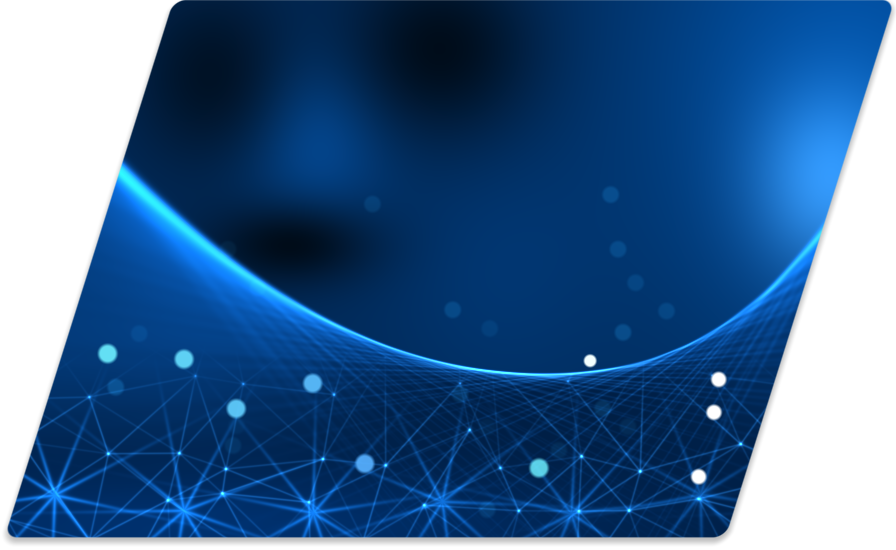
Write a WebGL 1 fragment shader that draws this background.

```glsl
precision highp float;
// A slanted, rounded panel on white holding a deep blue blurred backdrop.
// Tangents of a sagging curve weave a luminous sheet; below it lie a jittered
// network, star-shaped ray hubs and soft round lights, all from formulas.

uniform vec2 u_resolution;

#define ASPECT 1.6306
#define SLANT 0.315
#define CORNER 0.022
#define SAG_POINT vec2(0.987, 0.32)
#define STRANDS 64
#define HUBS 7
#define FAINT_LIGHTS 20
#define CELL 0.125
#define NAVY vec3(0.003, 0.165, 0.35)
#define AZURE vec3(0.06, 0.42, 0.82)
#define CYAN vec3(0.42, 0.93, 1.0)

float hash(vec2 p) {
  return fract(sin(dot(p, vec2(127.1, 311.7))) * 43758.55);
}

float blob(vec2 p, vec2 center, vec2 radius) {
  vec2 v = (p - center) / radius;
  return exp(-dot(v, v));
}

// Signed distance to the slanted panel
float panel(vec2 p) {
  vec2 q = vec2((abs(p.x - SLANT * p.y - 0.657) - 0.656) * 0.954,
                abs(p.y - 0.5115) - 0.4885) + CORNER;
  return min(max(q.x, q.y), 0.0) + length(max(q, 0.0)) - CORNER;
}

// Sagging curve, steeper on its right, and its slope
float sag(float x) {
  return x < 0.0 ? 0.64 * x * x : x * x * (0.5 + x);
}

float sagSlope(float x) {
  return x < 0.0 ? 1.28 * x : x * (1.0 + 3.0 * x);
}

vec3 backdrop(vec2 p) {
  vec3 c = NAVY;
  c += vec3(0.01, 0.13, 0.25) * blob(p, vec2(0.57, 0.75), vec2(0.13, 0.15));
  c += vec3(0.0, 0.04, 0.08) * blob(p, vec2(0.9, 0.5), vec2(0.2, 0.25));
  c += vec3(0.0, 0.16, 0.31) * blob(p, vec2(1.56, 0.85), vec2(0.4, 0.5));
  c += vec3(0.2, 0.3, 0.37) * blob(p, vec2(1.51, 0.67), vec2(0.14, 0.17));
  c *= 1.0 - 0.72 * blob(p, vec2(0.8, 0.91), vec2(0.17, 0.16));
  c *= 1.0 - 0.6 * blob(p, vec2(0.39, 0.86), vec2(0.15, 0.17));
  c *= 1.0 - 0.75 * blob(p, vec2(0.53, 0.555), vec2(0.15, 0.075));
  return c;
}

// Strands tangent to the curve, blurred toward both ends
float strands(vec2 v) {
  float sum = 0.0;
  for (int i = 0; i < STRANDS; i++) {
    float k = float(i);
    float t = mix(-1.0, 0.66, (k + hash(vec2(k, 3.0))) / float(STRANDS));
    float m = sagSlope(t);
    float d = (v.y - sag(t) - m * (v.x - t)) / sqrt(1.0 + m * m);
    float w = 0.002 + 0.011 * smoothstep(0.25, 0.85, abs(v.x));
    float fade = exp(-3.2 * abs(v.x - t)) * (0.5 + hash(vec2(k, 8.0)));
    sum += fade * exp(-d * d / (w * w));
  }
  return sum;
}

vec2 node(vec2 id) {
  return id + 0.1 + 0.8 * vec2(hash(id), hash(id + 41.0));
}

float link(vec2 p, vec2 a, vec2 b) {
  vec2 ab = b - a;
  float d = length(p - a - ab * clamp(dot(p - a, ab) / dot(ab, ab), 0.0, 1.0));
  return exp(-d * d / 0.00025) * (0.25 + 0.75 * hash(floor((a + b) * 50.0)));
}

// Jittered grid of nodes linked to their neighbours
float network(vec2 p) {
  vec2 id = floor(p);
  vec2 home = node(id);
  vec2 dir = vec2(1.0, 0.0);
  float sum = 0.0;
  for (int i = 0; i < 4; i++) {
    vec2 turn = vec2(-dir.y, dir.x);
    vec2 side = node(id + dir);
    sum += link(p, home, side) + link(p, home, node(id + dir + turn));
    sum += link(p, side, node(id + turn));
    dir = turn;
  }
  return sum + 1.6 * exp(-dot(p - home, p - home) / 0.0012);
}

// Row of hubs throwing straight rays along the bottom
float hubs(vec2 p) {
  float sum = 0.0;
  for (int i = 0; i < HUBS; i++) {
    float k = float(i);
    vec2 v = p - vec2(0.1 + 0.235 * k, 0.065 + 0.04 * hash(vec2(k, 5.0)));
    float r = length(v);
    float d = r * abs(sin(4.5 * atan(v.y, v.x + 0.00001) + 6.0 * hash(vec2(k, 2.0)))) / 4.5;
    sum += exp(-d * d / 0.000012 - 9.0 * r) * (1.0 - 0.1 * k);
  }
  return sum;
}

float light(vec2 p, vec2 center, float radius) {
  return 1.0 - smoothstep(radius * 0.7, radius * 1.15, length(p - center));
}

void main() {
  vec2 p = gl_FragCoord.xy / u_resolution * vec2(ASPECT, 1.0);
  float pixel = 1.0 / u_resolution.y;
  vec2 v = p - SAG_POINT;
  float depth = sag(v.x) - v.y;
  float ends = smoothstep(0.1, 0.75, abs(v.x));
  float below = smoothstep(-0.003 - 0.018 * ends, 0.004 + 0.018 * ends, depth);

  // Backdrop and the darker space under the sheet
  vec3 under = mix(vec3(0.0, 0.12, 0.27), vec3(0.01, 0.22, 0.46), ends * smoothstep(0.1, 0.4, p.y));
  under += vec3(0.0, 0.07, 0.16) * blob(p, vec2(0.35, 0.04), vec2(0.7, 0.1));
  vec3 color = mix(backdrop(p), under, below);

  // Glowing sheet and its strands
  float sheet = below * exp(-max(depth, 0.0) / (0.008 + 0.1 * ends));
  color += AZURE * sheet * (0.22 + 0.35 * ends);
  float weave = strands(v) * mix(0.26, 0.12, ends);
  color += AZURE * min(weave, 1.2) + vec3(0.28, 0.3, 0.2) * min(weave * weave, 1.0) * (1.0 - 0.7 * ends);

  // Network and hubs
  float low = below * (1.0 - smoothstep(0.2, 0.38, p.y));
  color += vec3(0.12, 0.32, 0.5) * network(p / CELL) * low * 0.55;
  color += vec3(0.1, 0.48, 0.85) * hubs(p) * low * 0.85;

  // Faint scattered lights
  for (int i = 0; i < FAINT_LIGHTS; i++) {
    float k = float(i);
    vec2 c = vec2(0.15 + 1.15 * hash(vec2(k, 1.0)), 0.05 + 0.6 * hash(vec2(k, 7.0)));
    color += vec3(0.06, 0.2, 0.25) * light(p, c, 0.016) * (0.1 + 0.5 * hash(vec2(k, 9.0)));
  }

  // Zigzag of cyan lights, then a falling arc of white ones
  for (int i = 0; i < 5; i++) {
    float k = float(i);
    float flip = 1.0 - 2.0 * mod(k, 2.0);
    vec2 c = vec2(0.207 + 0.117 * k - 0.011 * flip, 0.363 - 0.036 * k - flip * (0.006 + 0.014 * k));
    color = mix(color, CYAN - vec3(0.02, 0.06, 0.0) * k, 0.92 * light(p, c, 0.018));
  }
  for (int i = 0; i < 3; i++) {
    float k = float(i);
    vec2 c = vec2(1.308 + k * (0.001 - 0.0096 * k), 0.31 - k * (0.031 + 0.0287 * k));
    color = mix(color, vec3(1.0), light(p, c, 0.0145));
  }
  color = mix(color, CYAN, 0.85 * light(p, vec2(0.981, 0.149), 0.018));
  color = mix(color, vec3(0.95, 1.0, 1.0), light(p, vec2(1.074, 0.344), 0.012));

  // Panel edge over white with a thin soft shadow
  float shadow = 1.0 - smoothstep(-0.006, 0.012, panel(p + vec2(0.0, 0.007)));
  vec3 page = vec3(1.0 - 0.25 * shadow);
  float inside = 1.0 - smoothstep(-pixel, pixel, panel(p));
  gl_FragColor = vec4(mix(page, clamp(color, 0.0, 1.0), inside), 1.0);
}
```
